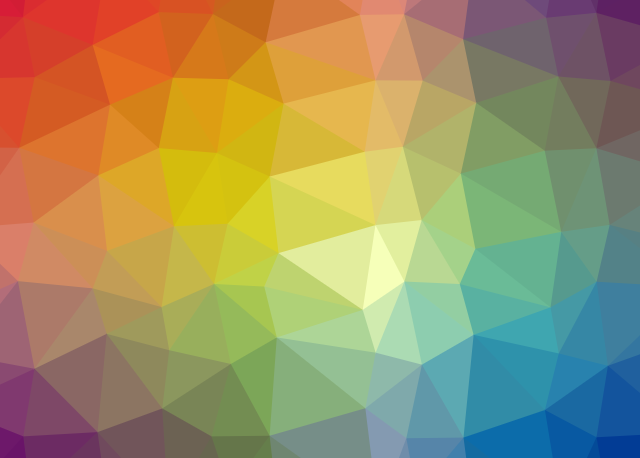
This background is drawn by a Shadertoy shader. Its source:

```glsl
// Draws a low-poly triangle mesh tinted by a rainbow field around a pale yellow core.

const float ASPECT = 1.4;                  // width of the design, its height is 1
const int COLS = 12;
const int ROWS = 9;
const float COLUMN_X[COLS] = float[COLS](-0.10, 0.058, 0.223, 0.361, 0.484, 0.599,
    0.807, 0.903, 1.026, 1.212, 1.319, 1.52);
const float ROW_Y[ROWS] = float[ROWS](-0.113, 0.069, 0.234, 0.361, 0.489, 0.653,
    0.810, 0.949, 1.128);
const float WAVE = 0.040;                  // height of the ripple along each row
const float ZIGZAG = 0.014;                // sideways shift of alternate rows
const float JITTER = 0.008;                // random vertex scatter
const float REACH = 0.065;                 // largest vertex offset, with margin
const float SHADE_SPREAD = 0.04;           // brightness change between facets

// Accents laid over the colour ramps
const vec2 CORE_CENTER = vec2(0.810, 0.415);
const float CORE_RADIUS = 0.125;
const vec3 CORE_COLOR = vec3(0.98, 1.00, 0.75);
const vec2 MUSTARD_CENTER = vec2(0.450, 0.610);
const float MUSTARD_RADIUS = 0.125;
const vec3 MUSTARD_COLOR = vec3(0.80, 0.75, 0.00);

// Colour ramps from left to right, one for each height
const vec3 TOP[6] = vec3[6](
    vec3(0.82, 0.11, 0.21), vec3(0.87, 0.25, 0.15), vec3(0.78, 0.41, 0.11),
    vec3(0.90, 0.55, 0.46), vec3(0.42, 0.30, 0.47), vec3(0.38, 0.13, 0.40));
const vec3 UPPER[6] = vec3[6](
    vec3(0.83, 0.29, 0.16), vec3(0.88, 0.49, 0.11), vec3(0.83, 0.66, 0.06),
    vec3(0.91, 0.73, 0.42), vec3(0.45, 0.56, 0.36), vec3(0.45, 0.35, 0.34));
const vec3 MIDDLE[6] = vec3[6](
    vec3(0.86, 0.49, 0.39), vec3(0.90, 0.67, 0.30), vec3(0.85, 0.85, 0.20),
    vec3(0.86, 0.90, 0.44), vec3(0.46, 0.74, 0.50), vec3(0.40, 0.54, 0.50));
const vec3 LOWER[6] = vec3[6](
    vec3(0.62, 0.39, 0.48), vec3(0.60, 0.57, 0.37), vec3(0.55, 0.75, 0.38),
    vec3(0.60, 0.80, 0.68), vec3(0.22, 0.64, 0.69), vec3(0.18, 0.46, 0.66));
const vec3 BOTTOM[6] = vec3[6](
    vec3(0.40, 0.07, 0.40), vec3(0.45, 0.30, 0.37), vec3(0.39, 0.49, 0.28),
    vec3(0.50, 0.58, 0.68), vec3(0.04, 0.42, 0.65), vec3(0.00, 0.21, 0.57));

float hash(vec2 p) {
    return fract(sin(dot(p, vec2(127.0, 311.0))) * 43758.5453);
}

vec3 ramp(vec3 stops[6], float x) {
    float t = clamp(x, 0.0, 1.0) * 5.0;
    int i = min(int(t), 4);
    return mix(stops[i], stops[i + 1], t - float(i));
}

float glow(vec2 p, vec2 center, float radius) {
    vec2 d = (p - center) / radius;
    return 0.85 * exp(-dot(d, d));
}

// Smooth colour field, sampled once for each facet
vec3 fieldColor(vec2 p) {
    float x = p.x / ASPECT;
    float h = clamp(p.y, 0.0, 1.0) * 4.0;
    vec3 color = mix(ramp(BOTTOM, x), ramp(LOWER, x), clamp(h, 0.0, 1.0));
    color = mix(color, ramp(MIDDLE, x), clamp(h - 1.0, 0.0, 1.0));
    color = mix(color, ramp(UPPER, x), clamp(h - 2.0, 0.0, 1.0));
    color = mix(color, ramp(TOP, x), clamp(h - 3.0, 0.0, 1.0));
    color = mix(color, MUSTARD_COLOR, glow(p, MUSTARD_CENTER, MUSTARD_RADIUS));
    return mix(color, CORE_COLOR, glow(p, CORE_CENTER, CORE_RADIUS));
}

// Grid vertex moved by a three-column ripple, a zigzag and a little scatter
vec2 meshVertex(int col, int row) {
    vec2 id = vec2(float(col), float(row));
    float phase = max(5.0, 8.3 - 0.8 * id.y);
    float ripple = -WAVE * cos(6.2832 * (id.x - phase) / 3.0);
    float side = (row & 1) == 0 ? ZIGZAG : -ZIGZAG;
    vec2 scatter = 2.0 * vec2(hash(id), hash(id + 40.0)) - 1.0;
    return vec2(COLUMN_X[col] + side, ROW_Y[row] + ripple) + JITTER * scatter;
}

// Signed distance to the line a-b, positive on its left
float edgeDistance(vec2 p, vec2 a, vec2 b) {
    vec2 e = normalize(b - a);
    return e.x * (p.y - a.y) - e.y * (p.x - a.x);
}

// Facet colour in rgb, premultiplied by its coverage in a
vec4 facet(vec2 p, vec2 a, vec2 b, vec2 c, float seed, float pixel) {
    float d = min(edgeDistance(p, a, b),
              min(edgeDistance(p, b, c), edgeDistance(p, c, a)));
    float coverage = clamp(d / pixel + 0.5, 0.0, 1.0);
    if (coverage <= 0.0) return vec4(0.0);
    float shade = 1.0 + SHADE_SPREAD * (2.0 * hash(vec2(seed, 7.0)) - 1.0);
    return vec4(fieldColor((a + b + c) / 3.0) * shade, 1.0) * coverage;
}

void mainImage(out vec4 fragColor, in vec2 fragCoord) {
    vec2 p = fragCoord / iResolution.xy * vec2(ASPECT, 1.0);
    float pixel = 1.0 / iResolution.y;
    vec4 sum = vec4(0.0);

    // Split each quad within reach along its shorter diagonal
    for (int j = 0; j < ROWS - 1; j++) {
        if (p.y < ROW_Y[j] - REACH || p.y > ROW_Y[j + 1] + REACH) continue;
        for (int i = 0; i < COLS - 1; i++) {
            if (p.x < COLUMN_X[i] - REACH || p.x > COLUMN_X[i + 1] + REACH) continue;
            vec2 a = meshVertex(i, j), b = meshVertex(i + 1, j);
            vec2 c = meshVertex(i, j + 1), d = meshVertex(i + 1, j + 1);
            float seed = float(2 * (i + COLS * j));
            bool rising = distance(a, d) < distance(b, c);
            sum += facet(p, a, b, rising ? d : c, seed, pixel);
            sum += facet(p, d, c, rising ? a : b, seed + 1.0, pixel);
        }
    }
    fragColor = vec4(clamp(sum.rgb / max(sum.a, 0.001), 0.0, 1.0), 1.0);
}
```
